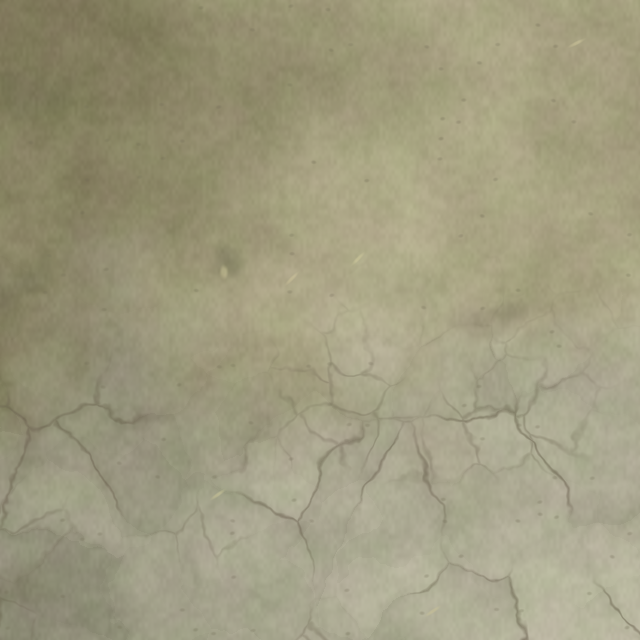
A three.js fragment shader for this texture:

```glsl
// Worn concrete floor: olive stain fading to pale grey, with hairline cracks low down.
varying vec2 vUv;

const vec3 WARM_DARK = vec3(0.495, 0.475, 0.350);
const vec3 WARM_LIGHT = vec3(0.690, 0.670, 0.540);
const vec3 COOL_DARK = vec3(0.545, 0.540, 0.455);
const vec3 COOL_LIGHT = vec3(0.715, 0.705, 0.615);
const vec3 CRACK_COLOR = vec3(0.44, 0.41, 0.33);
const vec3 STAIN_COLOR = vec3(0.45, 0.43, 0.34);
const vec3 GLINT_COLOR = vec3(0.80, 0.77, 0.60);
const vec2 PIT_CENTER = vec2(0.35, 0.575);
const float CRACK_CELLS = 6.0;
const float CRACK_WIDTH = 0.0050;
const float CRACK_STRENGTH = 0.55;
const float MOTTLE = 0.85;
const float GRAIN = 0.030;

vec2 hash2(vec2 p) {
  vec3 q = fract(p.xyx * vec3(0.1031, 0.1030, 0.0973));
  q += dot(q, q.yzx + 33.33);
  return fract((q.xx + q.yz) * q.zy);
}

float noise(vec2 p) {
  vec2 i = floor(p), f = fract(p);
  f = f * f * (3.0 - 2.0 * f);
  vec2 e = vec2(1.0, 0.0);
  return mix(mix(hash2(i).x, hash2(i + e).x, f.x),
             mix(hash2(i + e.yx).x, hash2(i + e.xx).x, f.x), f.y);
}

float fbm(vec2 p) {
  float sum = 0.0, amp = 0.5;
  for (int i = 0; i < 5; i++) {
    sum += amp * noise(p);
    p = mat2(1.6, 1.2, -1.2, 1.6) * p + 7.3;
    amp *= 0.5;
  }
  return sum / 0.97;
}

// Distance to the nearest border between cells (x) and a random value per cell (y).
vec2 cellBorder(vec2 p) {
  vec2 base = floor(p), nearest = vec2(0.0), id = base;
  float best = 9.0, border = 9.0;
  for (int j = -1; j <= 1; j++) for (int i = -1; i <= 1; i++) {
    vec2 cell = base + vec2(float(i), float(j));
    vec2 d = cell + hash2(cell) - p;
    if (dot(d, d) < best) { best = dot(d, d); nearest = d; id = cell; }
  }
  for (int j = -2; j <= 2; j++) for (int i = -2; i <= 2; i++) {
    vec2 cell = base + vec2(float(i), float(j));
    vec2 d = cell + hash2(cell) - p, across = d - nearest;
    if (dot(across, across) > 0.0001)
      border = min(border, dot(0.5 * (d + nearest), normalize(across)));
  }
  return vec2(border, hash2(id + 19.0).y);
}

// Soft elongated marks, kept in a random share of the grid cells.
float marks(vec2 p, float cells, float share, vec2 size, float angle) {
  vec2 g = p * cells, id = floor(g);
  vec2 d = fract(g) - mix(vec2(0.3), vec2(0.7), hash2(id + 3.0));
  vec2 r = hash2(id + 41.0);
  angle += (r.y - 0.5) * 0.6;
  d = mat2(cos(angle), -sin(angle), sin(angle), cos(angle)) * d / size;
  return step(r.x, share) * (1.0 - smoothstep(0.2, 1.0, length(d)));
}

void main() {
  vec2 p = vUv;
  float low = 1.0 - p.y;
  vec2 wobble = vec2(fbm(p * 9.0), fbm(p * 9.0 + 31.0)) - 0.5;
  vec2 q = p + 0.10 * wobble;

  // Broad stain: dark at the upper left, paler to the right, greyer below.
  float clouds = fbm(p * vec2(3.5, 5.5) + 4.0) - 0.5;
  float light = 0.08 + 0.87 * smoothstep(0.08, 0.76, p.x + 0.16 * low);
  light += MOTTLE * clouds + 0.35 * (fbm(q * 14.0) - 0.5);
  float cool = 1.0 - smoothstep(0.20, 0.62, p.y + 0.5 * (fbm(q * 5.0 + 12.0) - 0.5));

  // Crack networks, broken up by noise and fading upwards.
  vec2 coarse = cellBorder(q * CRACK_CELLS + 2.0);
  vec2 fine = cellBorder(q * CRACK_CELLS * 2.0 + 9.0);
  float lowArea = smoothstep(0.42, 0.68, low + 0.4 * wobble.y);
  float coarseCrack = 1.0 - smoothstep(0.0, CRACK_WIDTH, coarse.x / CRACK_CELLS);
  float fineCrack = 1.0 - smoothstep(0.0, CRACK_WIDTH, fine.x / (2.0 * CRACK_CELLS));
  coarseCrack *= smoothstep(0.30, 0.60, noise(p * 7.0 + 5.0));
  fineCrack *= 0.6 * smoothstep(0.50, 0.80, noise(p * 6.0 + 23.0));
  float halo = 1.0 - smoothstep(0.0, 0.025, coarse.x / CRACK_CELLS);
  light += lowArea * (0.25 * (coarse.y - 0.45) + 0.15 * (fine.y - 0.5) - 0.12 * halo);

  light = clamp(light, 0.0, 1.08);
  vec3 color = mix(mix(WARM_DARK, WARM_LIGHT, light), mix(COOL_DARK, COOL_LIGHT, light), cool);
  color = mix(color, CRACK_COLOR, CRACK_STRENGTH * lowArea * max(coarseCrack, fineCrack));

  // Smudges, specks, pale scratches and one chipped pit.
  float smudge = marks(q + 0.07, 4.0, 0.22, vec2(0.34, 0.18), 0.4);
  float speck = marks(p, 34.0, 0.09, vec2(0.20, 0.14), 0.0);
  float glint = marks(p + 0.03, 9.0, 0.06, vec2(0.16, 0.035), 0.7);
  float pit = 1.0 - smoothstep(0.005, 0.042, length(q - PIT_CENTER));
  float chip = 1.0 - smoothstep(0.003, 0.011, length((p - PIT_CENTER) * vec2(1.3, 0.8)));
  color = mix(color, STAIN_COLOR, 0.36 * smudge * (0.4 + noise(p * 30.0)));
  color = mix(color, STAIN_COLOR, max(0.30 * speck, 0.45 * pit));
  color = mix(color, GLINT_COLOR, max(0.55 * glint, 0.5 * chip));

  // Soft grain with a faint shift between violet and green.
  float grain = noise(p * vec2(210.0, 130.0)) + noise(p * 75.0) - 1.0;
  float tint = fbm(p * 22.0 + 50.0) - 0.5;
  color += GRAIN * grain + 0.05 * tint * vec3(0.5, -0.4, 0.6);
  gl_FragColor = vec4(color, 1.0);
}
```
